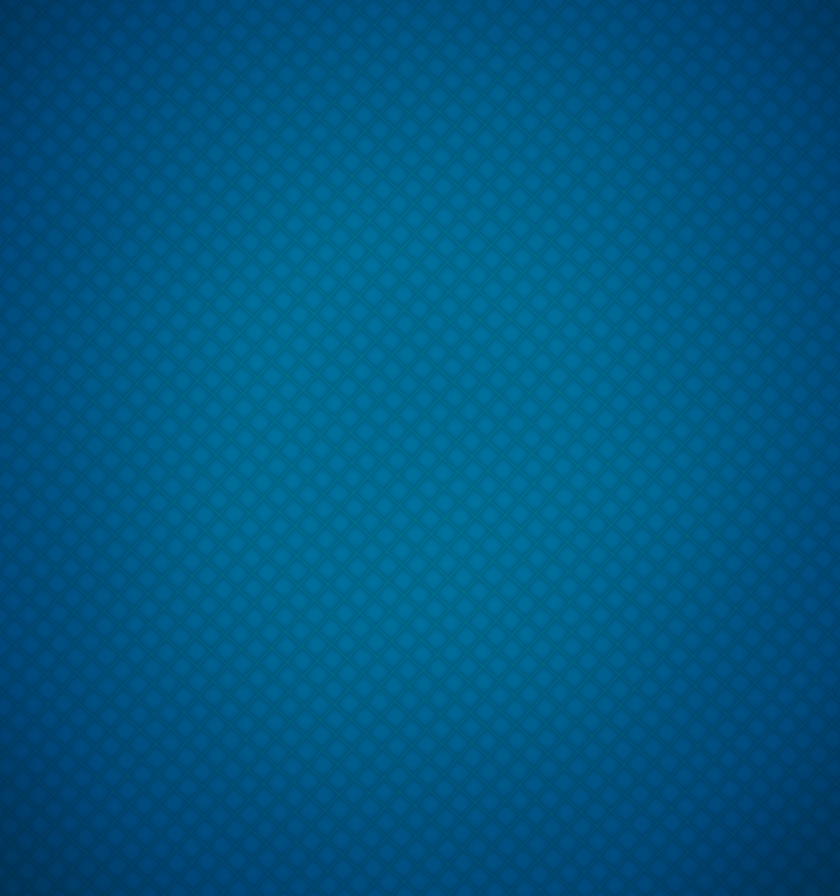
This pattern is drawn by a WebGL 1 fragment shader. Its source:

```glsl
precision highp float;
// Blue quilted diamond lattice with thin teal seams under a soft vignette.

uniform vec2 u_resolution;

vec2 hashGradient(vec2 cell) {
    float angle = 6.2832 * fract(sin(dot(cell, vec2(127.1, 311.7))) * 4375.85);
    return vec2(cos(angle), sin(angle));
}

float gradientNoise(vec2 p) {
    vec2 i = floor(p);
    vec2 f = fract(p);
    vec2 w = f * f * f * (f * (f * 6.0 - 15.0) + 10.0);
    float a = dot(hashGradient(i), f);
    float b = dot(hashGradient(i + vec2(1.0, 0.0)), f - vec2(1.0, 0.0));
    float c = dot(hashGradient(i + vec2(0.0, 1.0)), f - vec2(0.0, 1.0));
    float d = dot(hashGradient(i + 1.0), f - 1.0);
    return mix(mix(a, b, w.x), mix(c, d, w.x), w.y);
}

// Square lattice, tilted a little past the diagonal; whole numbers are cell centres.
vec2 diamondCoords(vec2 p) {
    vec2 q = p - vec2(0.401, 0.652);
    return vec2(31.3 * q.x - 28.2 * q.y, -28.2 * q.x - 31.3 * q.y);
}

// Bright centre falling to deep blue sides and darker corners.
vec3 vignette(vec2 uv) {
    float r = length((uv - vec2(0.5, 0.53)) * vec2(1.0, 0.96));
    vec3 color = mix(vec3(0.0, 0.433, 0.6), vec3(0.0, 0.265, 0.465), smoothstep(0.15, 0.65, r));
    return mix(color, vec3(0.0, 0.2, 0.34), smoothstep(0.52, 0.76, r));
}

void main() {
    vec2 uv = gl_FragCoord.xy / u_resolution;
    vec2 p = gl_FragCoord.xy / u_resolution.y;
    float pixel = 42.0 / u_resolution.y;

    vec2 local = fract(diamondCoords(p) + 0.5) - 0.5;
    vec2 toSeam = 0.5 - abs(local);

    vec3 color = vignette(uv);

    // Padded diamonds: a round highlight sinking into soft grooves.
    float pad = 1.0 - smoothstep(0.12, 0.56, length(local));
    float groove = 1.0 - smoothstep(0.03, 0.24, min(toSeam.x, toSeam.y));
    color *= 0.95 + 0.07 * pad - 0.06 * groove;

    // Fine seams, greener than the cloth.
    vec2 seams = 1.0 - smoothstep(0.035 - 0.5 * pixel, 0.035 + 0.5 * pixel, toSeam);
    float seam = max(seams.x, seams.y);
    color = mix(color, color * vec3(1.0, 1.17, 1.02), 0.75 * seam);

    // Faint cloudy drift in the tint.
    color *= 1.0 + vec3(0.0, 0.04, 0.02) * gradientNoise(p * 5.0);

    gl_FragColor = vec4(color, 1.0);
}
```
